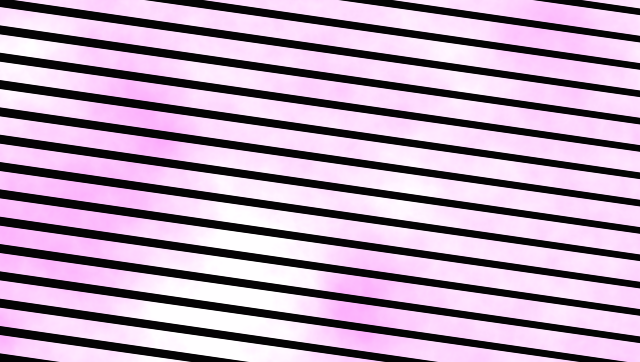
This pattern is drawn by a Shadertoy shader. Its source:

```glsl
// Slanted black stripes over a soft white and pink watercolour wash.
// Stripes come from a sheared repeat that thins to the right; the wash adds
// Gaussian pools of tint to layered sines and cellular mottling.

// Lengths are fractions of the canvas height.
const float STRIPE_SPACING = 0.0755;
const float STRIPE_SLOPE = 0.1426;
const float STRIPE_OFFSET = 0.007;
const float STRIPE_FILL_LEFT = 0.33;
const float STRIPE_FILL_RIGHT = 0.245;
const vec3 INK = vec3(0.015, 0.01, 0.015);
const vec3 PAPER = vec3(1.0, 0.995, 1.0);
const vec3 PINK = vec3(0.98, 0.53, 0.98);
const float BASE_TINT = 0.27;
const float CLOUD_AMOUNT = 0.13;
const float MOTTLE_AMOUNT = 0.26;

// Pools of tint: centre x, centre y, radius, strength (negative is bleached).
const int POOL_COUNT = 11;
const vec4 POOLS[POOL_COUNT] = vec4[](
    vec4(0.35, 0.74, 0.15, 0.22), vec4(0.46, 0.60, 0.12, 0.20),
    vec4(0.18, 0.36, 0.21, 0.36), vec4(0.99, 0.15, 0.12, 0.46),
    vec4(0.00, 0.07, 0.07, 0.32), vec4(1.50, 0.94, 0.13, 0.22),
    vec4(0.58, 0.10, 0.24, -0.36), vec4(1.10, 0.47, 0.14, -0.28),
    vec4(0.72, 0.40, 0.18, -0.22), vec4(0.07, 0.78, 0.13, -0.18),
    vec4(1.25, 0.78, 0.11, -0.18));

vec2 hash2(vec2 cell) {
    vec2 k = vec2(dot(cell, vec2(127.1, 311.7)), dot(cell, vec2(269.5, 183.3)));
    return fract(sin(k) * 43758.5);
}

// Distance to the nearest scattered point.
float cellular(vec2 p) {
    vec2 cell = floor(p), local = fract(p);
    float nearest = 2.0;
    for (int y = -1; y <= 1; y++)
        for (int x = -1; x <= 1; x++) {
            vec2 neighbour = vec2(x, y);
            vec2 delta = neighbour + hash2(cell + neighbour) - local;
            nearest = min(nearest, dot(delta, delta));
        }
    return sqrt(nearest);
}

// Rotated, self-warping sines, roughly in -1..1.
float layeredSines(vec2 p) {
    const mat2 TURN = mat2(0.8, 0.6, -0.6, 0.8);
    float sum = 0.0, weight = 0.5;
    for (int i = 0; i < 5; i++) {
        p = TURN * p * 1.85 + 0.7 * sin(p.yx * 1.3 + float(i));
        sum += weight * sin(p.x) * cos(p.y);
        weight *= 0.6;
    }
    return sum;
}

// Fine cloudy grain centred near zero.
float mottling(vec2 p) {
    float sum = 0.0, weight = 0.5, scale = 9.0;
    for (int i = 0; i < 4; i++) {
        sum += weight * (0.48 - cellular(p * scale + float(i) * 7.3));
        scale *= 2.1;
        weight *= 0.6;
    }
    return sum;
}

float washTint(vec2 p) {
    vec2 warp = vec2(layeredSines(p * 5.0), layeredSines(p * 5.0 + 9.0));
    vec2 q = p + 0.05 * warp;
    float tint = BASE_TINT;
    for (int i = 0; i < POOL_COUNT; i++) {
        vec2 offset = (q - POOLS[i].xy) / POOLS[i].z;
        tint += POOLS[i].w * exp(-dot(offset, offset));
    }
    tint += CLOUD_AMOUNT * layeredSines(p * 4.0 + 3.0);
    tint += MOTTLE_AMOUNT * mottling(p + 0.02 * warp);
    return clamp(tint, 0.0, 1.0);
}

// Coverage of the slanted stripes, 0..1.
float stripes(vec2 p, float across) {
    float drop = 1.0 - p.y - STRIPE_SLOPE * p.x - STRIPE_OFFSET;
    float toCentre = abs(fract(drop / STRIPE_SPACING + 0.5) - 0.5);
    float halfFill = 0.5 * mix(STRIPE_FILL_LEFT, STRIPE_FILL_RIGHT, across);
    float soft = 0.6 / (iResolution.y * STRIPE_SPACING);
    return 1.0 - smoothstep(-soft, soft, toCentre - halfFill);
}

void mainImage(out vec4 fragColor, in vec2 fragCoord) {
    vec2 p = fragCoord / iResolution.y;
    vec3 wash = mix(PAPER, PINK, washTint(p));
    float ink = stripes(p, fragCoord.x / iResolution.x);
    fragColor = vec4(mix(wash, INK, ink), 1.0);
}
```
